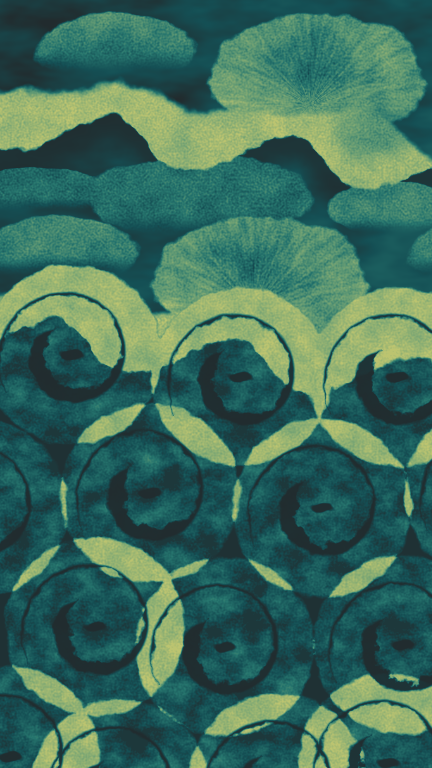
Write a Shadertoy shader that draws this pattern.

```glsl
// Block-print sea: overlapping spiral wave discs beneath drifting clouds.

#define CANVAS_WIDTH 4.32            // canvas width in drawing units
#define DISC_RADIUS 0.895
#define EDGE_SOFT 0.018
#define EDGE_ROUGH 0.07
#define GRAIN 0.22
#define SKY_REPEAT vec2(-0.57, 2.03) // offset of the second cloud bank

// Ink ramp, dark to light
const vec3 INK[6] = vec3[6](
    vec3(0.13, 0.17, 0.18), vec3(0.08, 0.31, 0.33), vec3(0.15, 0.46, 0.43),
    vec3(0.36, 0.59, 0.45), vec3(0.54, 0.68, 0.45), vec3(0.74, 0.77, 0.44));

// Disc rows: x = start, step, odd shift; y = start, bow, odd shift
const vec3 ROW_X[4] = vec3[4](vec3(0.72, 1.63, 0.06), vec3(-0.22, 1.72, 0.0),
                              vec3(0.95, 1.54, -0.24), vec3(0.10, 1.34, -0.24));
const vec3 ROW_Y[4] = vec3[4](vec3(3.55, 0.11, 0.0), vec3(5.08, 0.0, -0.15),
                              vec3(6.27, 0.09, 0.02), vec3(7.57, 0.13, 0.06));

vec2 hashGradient(vec2 cell) {
    vec2 h = vec2(dot(cell, vec2(127.1, 311.7)), dot(cell, vec2(269.5, 183.3)));
    return 2.0 * fract(sin(h) * 43758.55) - 1.0;
}

float gradientNoise(vec2 p) {
    vec2 i = floor(p), f = fract(p), u = f * f * f * (f * (f * 6.0 - 15.0) + 10.0);
    vec2 e = vec2(0.0, 1.0);
    return mix(mix(dot(hashGradient(i), f), dot(hashGradient(i + e.yx), f - e.yx), u.x),
               mix(dot(hashGradient(i + e.xy), f - e.xy), dot(hashGradient(i + e.yy), f - e.yy), u.x), u.y);
}

float fbm(vec2 p) {
    float sum = 0.0, amp = 0.6;
    for (int i = 0; i < 4; i++) {
        sum += amp * gradientNoise(p);
        p = mat2(1.6, 1.2, -1.2, 1.6) * p + 7.3;
        amp *= 0.55;
    }
    return sum;
}

vec3 inkColor(float tone) {
    float s = clamp(tone, 0.0, 0.999) * 5.0;
    int i = int(s);
    return mix(INK[i], INK[i + 1], fract(s));
}

// Cloud with a crisp lobed crown that fades out below
float puff(vec2 p, vec2 center, vec2 size, float fade) {
    vec2 d = (p - center) / size;
    float lobes = 0.2 * fbm(p * 2.2 + center) + 0.05 * fbm(p * 9.0);
    return smoothstep(0.03, -0.03, length(d) - 0.97 + lobes) * (1.0 - smoothstep(fade - 0.6, fade, d.y));
}

// Scalloped lower edge of the bright ribbon
float ribbonFloor(vec2 p) {
    float u = fract((p.x - 1.18) / 1.79);
    float scallop = smoothstep(0.0, 0.3, u) * (1.0 - smoothstep(0.4, 1.0, u));
    return 1.04 + 0.106 * p.x + 0.45 * scallop + 0.12 * fbm(p * 4.0);
}

float skyTone(vec2 q, float mottle) {
    float tone = 0.1 + 0.025 * q.x + 0.35 * fbm(q * vec2(0.9, 2.2));
    for (int i = 0; i < 2; i++) {
        vec2 p = q - float(i) * SKY_REPEAT;
        float below = p.y - ribbonFloor(p);
        // Shadow and low clouds
        tone = mix(tone, 0.02, 0.85 * step(0.0, below) * (1.0 - smoothstep(0.1, 0.6, below)));
        tone = mix(tone, 0.34 + mottle, puff(p, vec2(0.4, 1.93), vec2(0.75, 0.26), 0.7));
        tone = mix(tone, 0.36 + mottle, puff(p, vec2(2.0, 1.98), vec2(1.15, 0.42), 0.9));
        tone = mix(tone, 0.48 + mottle, puff(p, vec2(3.9, 2.08), vec2(0.65, 0.28), 0.9));
        // High clouds, the larger one brushed with radial streaks
        float lift = 0.25 * (0.5 - p.y);
        tone = mix(tone, 0.44 + lift + mottle, puff(vec2(mod(p.x, 4.3), p.y), vec2(1.15, 0.5), vec2(0.82, 0.38), 0.6));
        vec2 d = p - vec2(3.1, 1.05);
        float streak = gradientNoise(vec2(atan(d.x, -d.y) * 16.0, length(d) * 4.0));
        float core = exp(-5.0 * dot(d + vec2(0.0, 0.3), d + vec2(0.0, 0.3)));
        float glow = 0.16 * smoothstep(0.7, 1.05, p.y) * smoothstep(3.9, 3.0, p.x);
        tone = mix(tone, 0.6 + glow + mottle + 0.2 * streak - 0.26 * core,
                   puff(p, vec2(3.18, 0.77), vec2(1.12, 0.65), 1.0));
        // Bright ribbon
        float crest = 0.92 + 0.18 * smoothstep(1.5, 1.9, p.x) + 0.5 * smoothstep(3.7, 4.4, p.x)
                    - 0.08 * exp(-8.0 * (p.x - 1.2) * (p.x - 1.2)) + 0.15 * fbm(p * 3.0);
        float ribbon = smoothstep(-0.04, 0.07, p.y - crest) * smoothstep(EDGE_SOFT, -EDGE_SOFT, below);
        float shade = 0.3 * smoothstep(3.1, 3.7, p.x) * smoothstep(-0.1, -0.5, below);
        tone = mix(tone, 0.88 - shade + mottle, ribbon);
    }
    return tone;
}

// Spiral brush stroke, thin outside and heavy inside, with a central dab
float spiralInk(vec2 d, float rough) {
    float turn = fract(atan(d.y, d.x) / 6.2832 - 0.4167), ink = 0.0;
    for (int k = 0; k < 2; k++) {
        float s = (turn + float(k)) / 1.25;
        float radius = 0.32 + 0.45 * pow(max(1.0 - s, 0.0), 1.4);
        float halfWidth = mix(0.016, 0.075, smoothstep(0.35, 0.8, s)) * (1.0 - smoothstep(0.9, 1.0, s));
        halfWidth *= smoothstep(0.0, 0.08, s) * (1.0 + 2.0 * rough);
        float gap = abs(length(d) - radius + 0.06 * rough) - halfWidth;
        ink = max(ink, smoothstep(EDGE_SOFT, -EDGE_SOFT, gap) * step(s, 1.0));
    }
    vec2 dab = vec2(d.x, d.y - 0.3 * d.x + 0.03 * sin(d.x * 18.0)) / vec2(0.12, 0.048);
    return max(ink, smoothstep(1.2, 0.8, length(dab) + rough * 0.5));
}

void mainImage(out vec4 fragColor, in vec2 fragCoord) {
    vec2 q = vec2(fragCoord.x, iResolution.y - fragCoord.y) * CANVAS_WIDTH / iResolution.x;
    float rough = fbm(q * 5.0);
    float grain = GRAIN * gradientNoise(q * 42.0);
    float mottle = 0.28 * fbm(q * 3.0 + 4.0) + grain;

    // Sky ends at the second ribbon's lower edge
    float sky = smoothstep(EDGE_SOFT, -EDGE_SOFT, q.y - SKY_REPEAT.y - ribbonFloor(q - SKY_REPEAT) + 0.06 * rough);
    float tone = mix(0.03, skyTone(q, mottle), sky);

    // Wave discs
    float layers = 0.0, ink = 0.0;
    for (int row = 0; row < 4; row++) {
        for (int col = 0; col < 4; col++) {
            float c = float(col), odd = mod(c, 2.0);
            vec3 rx = ROW_X[row], ry = ROW_Y[row];
            vec2 d = q - vec2(rx.x + rx.y * c + rx.z * odd, ry.x + ry.y * c * (3.0 - c) + ry.z * odd);
            float edge = length(d) - DISC_RADIUS + EDGE_ROUGH * rough;
            float cover = smoothstep(EDGE_SOFT, -EDGE_SOFT, edge);
            float wash = 0.21 + 0.55 * fbm(q * vec2(2.6, 3.6) + 2.0) + 0.22 * rough + 0.6 * grain;
            tone = mix(tone, max(wash, 0.07), cover);
            layers += cover;
            ink = max(ink, spiralInk(d, rough));
        }
    }

    // Overlapping layers print bright, then the brush line goes on top
    float overlap = clamp(layers + sky - 1.0, 0.0, 1.0);
    tone = mix(tone, 0.87 + 0.35 * fbm(q * 3.2 + 9.0) + 0.8 * grain, overlap);
    fragColor = vec4(inkColor(mix(tone, 0.0, 0.95 * ink)), 1.0);
}
```
